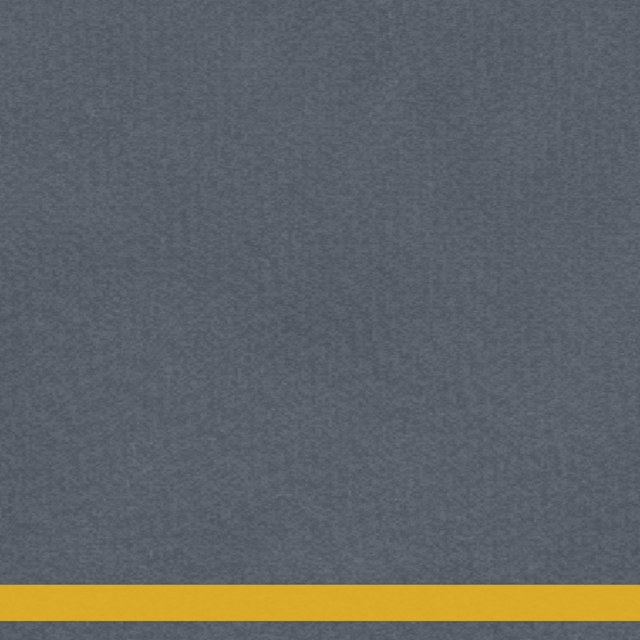
Write a three.js fragment shader that draws this texture.

```glsl
// Slate-grey asphalt with fine grain and a yellow painted line near the bottom.
varying vec2 vUv;

float hash(vec2 p) {
  return fract(sin(dot(p, vec2(127.1, 311.7))) * 43758.5453);
}

float valueNoise(vec2 p) {
  vec2 cell = floor(p);
  vec2 f = fract(p);
  f = f * f * (3.0 - 2.0 * f);
  return mix(
    mix(hash(cell), hash(cell + vec2(1.0, 0.0)), f.x),
    mix(hash(cell + vec2(0.0, 1.0)), hash(cell + vec2(1.0, 1.0)), f.x),
    f.y);
}

// Layered noise centred on zero
float fbm(vec2 p) {
  float sum = 0.0;
  float amplitude = 0.5;
  for (int i = 0; i < 4; i++) {
    sum += amplitude * (valueNoise(p) - 0.5);
    p = p * 2.03 + vec2(17.3, 9.1);
    amplitude *= 0.5;
  }
  return sum;
}

void main() {
  // Broad worn patches
  float mottle = fbm(vUv * 9.0 + 3.7);

  // Fine grain, slightly stretched sideways
  float grain = valueNoise(vUv * vec2(190.0, 260.0)) - 0.5;
  grain += 0.6 * (valueNoise(vUv * vec2(370.0, 430.0) + 41.0) - 0.5);

  // Sparse pale stone chips
  float chips = smoothstep(0.8, 1.0, valueNoise(vUv * vec2(110.0, 150.0) + 73.0));
  chips *= smoothstep(0.4, 0.8, valueNoise(vUv * 22.0 + 11.0));

  vec3 asphalt = vec3(0.347, 0.374, 0.411);
  asphalt += 0.035 * mottle + 0.065 * grain + 0.05 * chips;

  // Painted line with a thin dark rim
  float edge = abs(vUv.y - 0.058) - 0.0284;
  asphalt *= 1.0 - 0.08 * (1.0 - smoothstep(0.0, 0.005, edge));
  vec3 paint = vec3(0.85, 0.67, 0.16) + 0.012 * grain;
  float line = 1.0 - smoothstep(-0.0013, 0.0013, edge);

  gl_FragColor = vec4(mix(asphalt, paint, line), 1.0);
}
```
